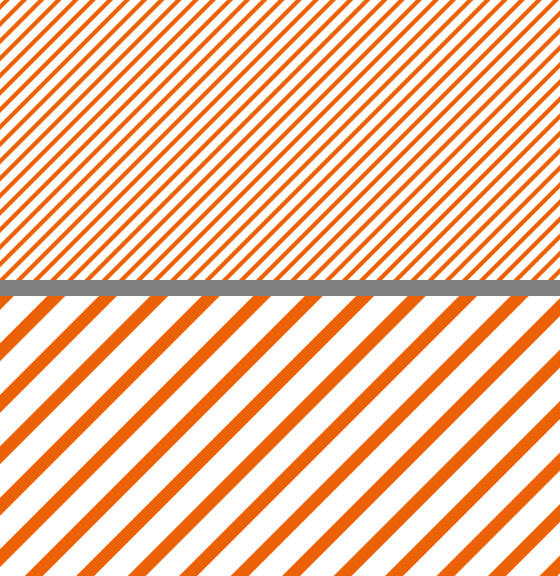
Top, the full canvas; bottom, a detail of the centre.
Reproduce this pattern procedurally as a Shadertoy shader.

```glsl
// Even orange diagonal stripes on white, rising to the right at 45 degrees.
// The canvas is measured in heights; a repeated distance to the nearest
// stripe axis gives each band its width and its softened edge.

const vec3 WHITE = vec3(1.0);
const vec3 ORANGE = vec3(0.92, 0.38, 0.02);

const float PERIOD = 0.06128;      // spacing along the top edge
const float FIRST_STRIPE = 0.0253; // first axis, from the top left corner
const float COVERAGE = 0.35;       // painted part of each period
const float EDGE_PIXELS = 1.2;     // width of the edge ramp

// Signed distance from the nearest stripe's border, negative inside.
float stripeDistance(vec2 p, float period, float offset, float coverage) {
    float along = p.x + 1.0 - p.y - offset;
    float toAxis = abs(fract(along / period + 0.5) - 0.5) * period;
    return (toAxis - 0.5 * coverage * period) * inversesqrt(2.0);
}

// Linear coverage ramp centred on the border.
float fillMask(float dist, float edgeWidth) {
    return clamp(0.5 - dist / edgeWidth, 0.0, 1.0);
}

void mainImage(out vec4 fragColor, in vec2 fragCoord) {
    vec2 p = fragCoord / iResolution.y;
    float dist = stripeDistance(p, PERIOD, FIRST_STRIPE, COVERAGE);
    float stripe = fillMask(dist, EDGE_PIXELS / iResolution.y);
    fragColor = vec4(mix(WHITE, ORANGE, stripe), 1.0);
}
```
